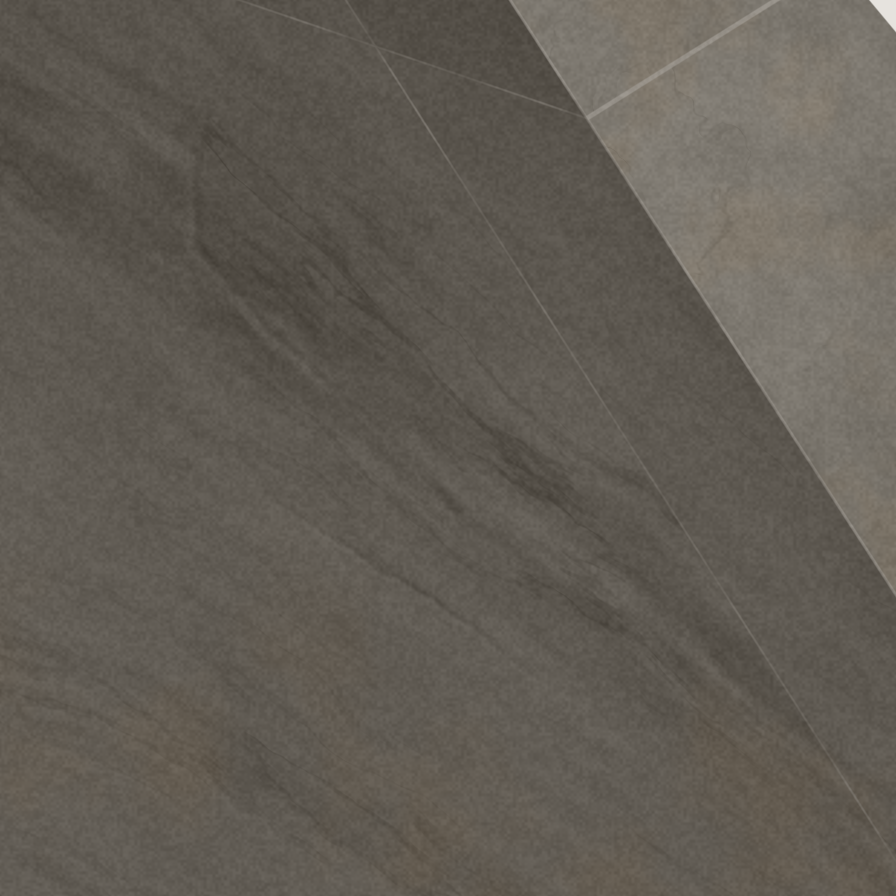
This texture is drawn by a three.js fragment shader. Its source:

```glsl
// Grey-brown slate tiles with diagonal veining, thin joints and a lighter tiled wall at upper right.
varying vec2 vUv;

const vec3 FLOOR_STONE = vec3(0.372, 0.352, 0.322);
const vec3 WALL_STONE = vec3(0.482, 0.463, 0.430);
const vec3 FLOOR_GROUT = vec3(0.49, 0.47, 0.44);
const vec3 WALL_GROUT = vec3(0.62, 0.60, 0.57);
const vec3 RUST = vec3(0.014, 0.002, -0.012);
const vec3 PALE_CORNER = vec3(0.90, 0.89, 0.87);
const float SOFT = 0.0011;

float hash(vec2 p) {
  vec3 q = fract(vec3(p.xyx) * 0.1031);
  q += dot(q, q.yzx + 33.33);
  return fract((q.x + q.y) * q.z);
}

float noise(vec2 p) {
  vec2 i = floor(p);
  vec2 f = fract(p);
  f = f * f * (3.0 - 2.0 * f);
  return mix(mix(hash(i), hash(i + vec2(1.0, 0.0)), f.x),
             mix(hash(i + vec2(0.0, 1.0)), hash(i + vec2(1.0, 1.0)), f.x), f.y);
}

// Layered noise centred on zero; the layers keep any stretch of p
float fbm(vec2 p) {
  float sum = 0.0;
  float gain = 0.5;
  for (int i = 0; i < 5; i++) {
    sum += gain * (noise(p) - 0.5);
    p = p * 2.03 + 17.3;
    gain *= 0.5;
  }
  return sum;
}

// Signed distance to the line a-b, positive on the left of its direction
float sideOf(vec2 p, vec2 a, vec2 b) {
  vec2 d = normalize(b - a);
  return d.x * (p.y - a.y) - d.y * (p.x - a.x);
}

float segmentDistance(vec2 p, vec2 a, vec2 b) {
  vec2 d = b - a;
  return length(p - a - d * clamp(dot(p - a, d) / dot(d, d), 0.0, 1.0));
}

float stroke(float dist, float halfWidth) {
  return 1.0 - smoothstep(halfWidth - SOFT, halfWidth + SOFT, abs(dist));
}

// Soft dark crease with a pale ridge beside it, broken along its length
float crease(vec2 p, vec2 a, vec2 b, float width) {
  float dark = segmentDistance(p, a, b) / width;
  float pale = segmentDistance(p + width * vec2(1.2, 1.0), a, b) / width;
  return (0.7 * exp(-pale * pale) - exp(-dark * dark)) * (0.3 + 0.9 * noise(p * 19.0));
}

// Coordinates along and across the grain, flattening towards the lower left
vec2 grainSpace(vec2 p) {
  vec2 g = vec2(0.77 * p.x - 0.64 * p.y, 0.64 * p.x + 0.77 * p.y);
  g.y -= 0.3 * g.x * max(0.7 - g.y, 0.0);
  g.y += 0.06 * fbm(p * 4.0) + 0.012 * fbm(p * 15.0);
  return g;
}

// Long fibres and thin dark veins
float streaks(vec2 g, float seed) {
  float fibre = fbm(vec2(g.x * 7.0, g.y * 48.0) + seed);
  float vein = abs(fbm(vec2(g.x * 4.0, g.y * 24.0) + seed * 2.0));
  float patchy = smoothstep(0.35, 0.7, noise(g * vec2(5.0, 14.0) + seed));
  return 0.13 * fibre - 0.045 * patchy * (1.0 - smoothstep(0.0, 0.05, vein));
}

vec3 floorStone(vec2 p, float seed, float bandAmount) {
  vec2 g = grainSpace(p);
  float offset = (g.y - 0.72) / 0.09;
  float lowOffset = (g.y - 0.27 - 0.1 * g.x) / 0.05;
  float band = bandAmount * (exp(-offset * offset) + 0.5 * exp(-lowOffset * lowOffset));
  float tone = 0.04 * fbm(p * 3.0 + seed) + streaks(g, seed) * (0.3 + 0.8 * band);
  tone += 0.007 - 0.022 * band - 0.035 * smoothstep(0.5, 1.0, p.y) * (1.0 - 0.5 * p.x);
  float rust = smoothstep(0.0, 0.25, fbm(p * 6.0 + 41.0)) * smoothstep(0.5, 0.1, p.y);
  return FLOOR_STONE + tone + RUST * rust;
}

vec3 wallStone(vec2 p, float seed) {
  float cloud = fbm(p * 8.0 + seed);
  float vein = abs(fbm(p * vec2(9.0, 6.0) + cloud * 2.0 + seed));
  float tone = 0.08 * cloud + 0.05 * fbm(p * 40.0 + seed);
  tone -= 0.03 * (1.0 - smoothstep(0.0, 0.03, vein)) * smoothstep(-0.05, 0.2, cloud);
  return WALL_STONE + tone + RUST * smoothstep(0.0, 0.25, fbm(p * 11.0 + seed + 9.0));
}

void main() {
  vec2 p = vUv;
  vec2 corner = vec2(0.655, 0.868);
  float wallSide = sideOf(p, corner, vec2(1.0, 0.336));
  float stripSide = sideOf(p, vec2(0.386, 1.0), vec2(1.0, 0.039));
  float crossSide = sideOf(p, vec2(0.267, 1.0), corner);
  float wallJoint = sideOf(p, corner, vec2(0.866, 1.0));
  // Floor tiles, creases and joints
  vec2 w = p + 0.03 * vec2(fbm(p * 13.0), fbm(p * 13.0 + 31.0));
  vec3 mainTile = floorStone(p, 3.0, 1.0);
  mainTile += 0.050 * crease(w, vec2(0.225, 0.725), vec2(0.51, 0.425), 0.006);
  mainTile += 0.035 * crease(w, vec2(0.30, 0.455), vec2(0.60, 0.245), 0.004);
  mainTile += 0.040 * crease(w, vec2(0.219, 0.83), vec2(0.224, 0.735), 0.005);
  vec3 color = mix(mainTile, floorStone(p, 23.0, 0.3), smoothstep(-SOFT, SOFT, stripSide));
  color -= 0.008 * smoothstep(-SOFT, SOFT, crossSide) + 0.025 * exp(-abs(wallSide) / 0.05);
  float worn = 0.25 + 0.65 * noise(p * 23.0);
  color = mix(color, FLOOR_GROUT, worn * max(stroke(stripSide, 0.0011), stroke(crossSide, 0.0011)));
  // Wall tiles, their joint and the lit edge
  vec3 wall = wallStone(p, mix(5.0, 12.0, step(0.0, wallJoint)));
  wall = mix(wall, WALL_GROUT, 0.75 * stroke(wallJoint, 0.0026));
  color = mix(color, wall, smoothstep(-SOFT, SOFT, wallSide));
  color = mix(color, WALL_GROUT, (0.25 + 0.6 * worn) * stroke(wallSide, 0.0015));
  // Surface grain and the pale corner
  color += 0.045 * (noise(p * 310.0) - 0.5) + 0.025 * (noise(p * 150.0) - 0.5);
  float cornerSide = sideOf(p, vec2(0.970, 1.0), vec2(1.0, 0.964));
  gl_FragColor = vec4(mix(color, PALE_CORNER, smoothstep(-SOFT, SOFT, cornerSide)), 1.0);
}
```
